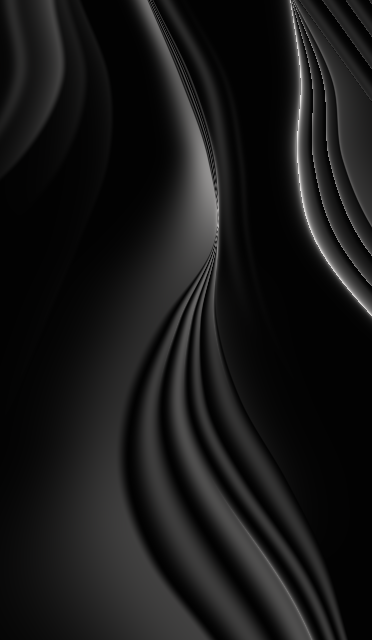
A Shadertoy shader for this background:

```glsl
// Draws black satin: glossy S-shaped folds of dark cloth lit by soft grey light.

// Fold lines: x in canvas widths at nine even heights, from top to bottom.
const float MAIN_CREST[9] = float[9](.397, .487, .560, .578, .455, .364, .348, .424, .585);
const float FAN_EDGE[9] = float[9](.413, .518, .580, .587, .583, .647, .770, .875, .938);
const float SIDE_RIDGE[9] = float[9](.446, .558, .600, .618, .670, .770, .882, .960, 1.0);
const float RIGHT_CREST[9] = float[9](.780, .808, .799, .846, 1.009, 1.25, 1.5, 1.75, 2.0);
const float RIGHT_INNER[9] = float[9](.790, .893, .922, 1.022, 1.217, 1.45, 1.7, 1.95, 2.2);
const float LEFT_CREST[9] = float[9](.143, .166, .050, -.20, -.45, -.70, -.95, -1.2, -1.45);
const float LEFT_OUTER[9] = float[9](.219, .297, .295, .219, .129, .040, -.045, -.13, -.22);

// Groove positions across the fan, at its waist and at its foot.
const float WAIST[5] = float[5](0., .26, .51, .68, 1.);
const float FOOT[5] = float[5](0., .43, .79, .91, 1.);
const vec4 FAN_LIGHT = vec4(.23, .30, .22, .19);

const vec3 BLACK = vec3(.008);
const vec3 SHEEN = vec3(1., .99, .985);
const float STRAND = .35;      // spacing of the right-hand folds
const float PLEAT = .0625;     // spacing of the diagonal pleats
const float PLEAT_START = .803;
const float PLEAT_SLOPE = 1.234;
const float PI = 3.14159;

// Catmull-Rom curve through nine evenly spaced knots.
float spline(float k[9], float t) {
    float s = clamp(t, 0., 1.) * 8.;
    int i = min(int(s), 7);
    float f = s - float(i);
    float b = k[i], c = k[i + 1];
    float a = i > 0 ? k[i - 1] : 2. * b - c;
    float d = i < 7 ? k[i + 2] : 2. * c - b;
    return b + .5 * f * (c - a + f * (2. * a - 5. * b + 4. * c - d + f * (3. * (b - c) + d - a)));
}

float bell(float x, float width) {
    x /= width;
    return exp(-x * x);
}

float glint(float d, float width) { return exp(-abs(d) / width); }

// Broad sheet that rolls away to the left of the main crest.
float mainSheet(float x, float t, float px) {
    float d = spline(MAIN_CREST, t) - x;
    float width = .035 + .02 * smoothstep(.05, .25, t)
                + .115 * smoothstep(.22, .46, t) + .17 * smoothstep(.68, 1., t);
    float light = .17 + .40 * bell(t - .27, .12)
                + .28 * (1. - smoothstep(0., .22, t)) + .08 * smoothstep(.6, .85, t);
    float soft = mix(px, .035, smoothstep(.40, .55, t));
    return light * bell(d, width) * smoothstep(-px, soft, d);
}

// Four folds that pinch at the waist and spread towards the foot.
float fan(float x, float t, float px) {
    float left = spline(MAIN_CREST, t), right = spline(FAN_EDGE, t);
    float span = max(right - left, .004);
    float u = (x - left) / span;
    float spread = smoothstep(.62, 1., t);
    float light = 0.;
    for (int i = 0; i < 4; i++) {
        float a = mix(WAIST[i], FOOT[i], spread);
        float b = mix(WAIST[i + 1], FOOT[i + 1], spread);
        float v = clamp((u - a) / (b - a), 0., 1.);
        float body = pow(max(sin(PI * pow(v, 1.3)), 0.), 1.6);
        float shine = .22 * bell(t - .46, .10);
        if (i == 1) shine += .28 * smoothstep(.72, .9, t);
        light += FAN_LIGHT[i] * body;
        light += shine * glint((v - .8) * (b - a) * span, .005) * smoothstep(0., .2, v) * (1. - smoothstep(.85, 1., v));
    }
    float d = x - right;
    light += .45 * glint(d, .004) * bell(t - .34, .10);
    float spill = .085 * exp(-max(d, 0.) / .05) * smoothstep(-px, px, d);
    return light + spill * smoothstep(.38, .5, t) * (1. - smoothstep(.6, .9, t));
}

// Faint ridges running down beside the fan.
float sideRidges(float x, float t) {
    float d = x - spline(SIDE_RIDGE, t);
    float near = .15 * bell(d, .018) * (1. - smoothstep(.2, .55, t));
    float far = .05 * bell(d - .048, .009) * bell(t - .25, .2);
    return near + far;
}

// Bright crest at the right, its strands, and the pleats above them.
float rightFolds(float x, float t, float px) {
    float left = spline(RIGHT_CREST, t), inner = spline(RIGHT_INNER, t);
    float d = x - left, u = d / (inner - left);
    float k = floor(u / STRAND), v = fract(u / STRAND);
    float strands = (k < 1. ? .62 : .30) * exp(-2.2 * v) * (1. - smoothstep(.65, 1., v));
    strands += .25 * glint(v * STRAND * (inner - left), .003);
    float panel = .22 * exp(-.9 * max(u - 1., 0.)) + .22 * glint(x - inner, .004);
    float light = mix(strands, panel, smoothstep(-px, px, x - inner));
    float q = (x - PLEAT_SLOPE * t - PLEAT_START) / PLEAT;
    float w = fract(q);
    float pleats = .14 * bell(w - .3, .28) + .22 * glint(w * PLEAT, .004);
    light = mix(light, pleats, smoothstep(-px, px, q * PLEAT) * step(0., u));
    float halo = (.22 + .25 * bell(t - .2, .16)) * exp(min(d, 0.) / .014);
    return mix(halo, light, smoothstep(-px, px, d)) + .25 * glint(d, .004);
}

// Dim drapery in the upper left corner.
float leftDrape(float x, float t, float px) {
    float crest = spline(LEFT_CREST, t), outer = spline(LEFT_OUTER, t);
    float d = crest - x, e = outer - x, m = mix(crest, outer, .5) - x;
    float fade = 1. - smoothstep(.1, .36, t);
    float light = .27 * exp(-max(d, 0.) / .055) * smoothstep(-.012, .012, d) * fade;
    light += .12 * bell(d - .115, .02) * fade;
    light += .10 * exp(-max(m, 0.) / .05) * smoothstep(-.01, .015, m) * fade;
    float dim = .085 * (1. - smoothstep(.05, .4, t)) + .018 * (1. - smoothstep(.4, .75, t));
    return light + dim * exp(-max(e, 0.) / .035) * smoothstep(-px, .012, e);
}

void mainImage(out vec4 fragColor, in vec2 fragCoord) {
    vec2 p = fragCoord / iResolution.xy;
    float x = p.x, t = 1. - p.y, px = 1. / iResolution.x;
    float light = mainSheet(x, t, px) + fan(x, t, px) + sideRidges(x, t)
                + rightFolds(x, t, px) + leftDrape(x, t, px);
    fragColor = vec4(BLACK + SHEEN * min(light, .92), 1.);
}
```
